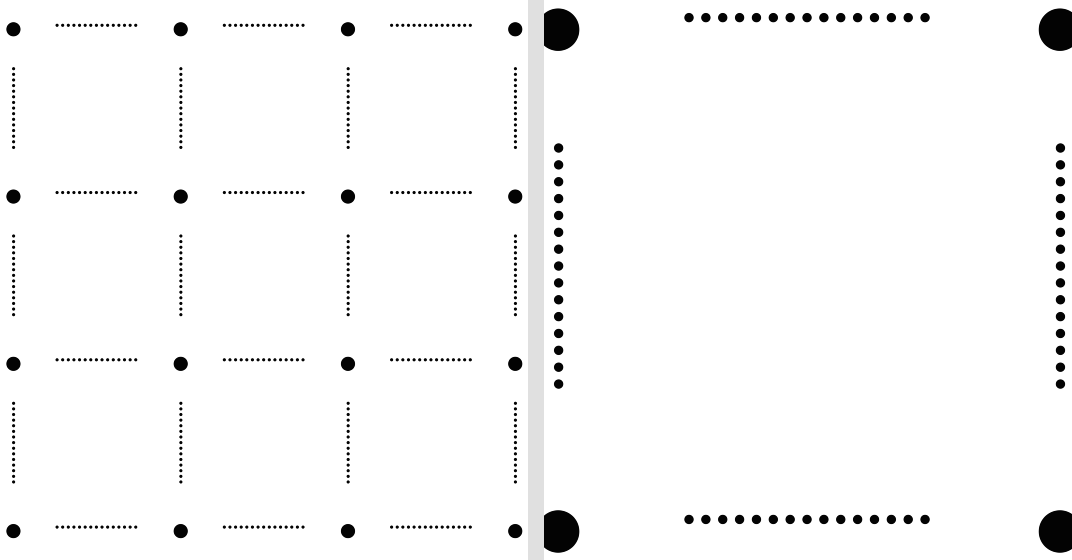
Left: the whole. Right: its middle third, enlarged.
This pattern is drawn by a Shadertoy shader. Its source:

```glsl
// Square lattice of black discs joined by short dotted rules on white.

// Distance to a centred row of 15 small dots running along x.
float dottedRow(vec2 p) {
    float pitch = 0.0336;
    p.x -= pitch * clamp(round(p.x / pitch), -7.0, 7.0);
    return length(p) - 0.0093;
}

void mainImage(out vec4 fragColor, in vec2 fragCoord) {
    // Lattice coordinates: one unit per cell, y downwards, discs at integers
    float cellSize = 0.2987;
    vec2 uv = fragCoord / iResolution.y;
    vec2 p = vec2(uv.x - 0.0240, 0.9477 - uv.y) / cellSize;
    float pixel = 1.0 / (cellSize * iResolution.y);

    // Offsets from the nearest disc and within the cell
    vec2 near = p - round(p);
    vec2 cell = fract(p);

    // Discs, then horizontal rows set slightly high, then vertical rows
    float d = length(near) - 0.0423;
    d = min(d, dottedRow(vec2(cell.x - 0.496, near.y + 0.024)));
    d = min(d, dottedRow(vec2(cell.y - 0.471, near.x - 0.001)));

    float ink = 1.0 - smoothstep(-0.6 * pixel, 0.6 * pixel, d);
    fragColor = vec4(mix(vec3(1.0), vec3(0.01), ink), 1.0);
}
```
